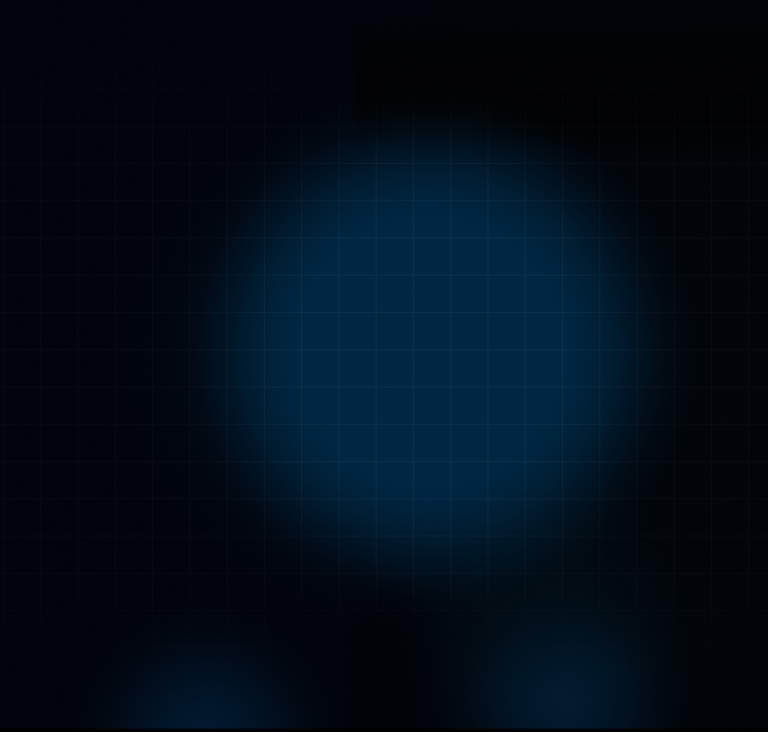
Give the GLSL for this background, as a Shadertoy shader.

```glsl
// A night-blue backdrop: one large soft disc of light, two smaller glows
// rising from the bottom edge, and a faint square grid over everything.
// Glows are smoothstep falloffs; the grid is a repeated line distance.

// Soft disc: 1 inside the inner radius, 0 beyond the outer one.
float glow(vec2 p, vec2 center, float inner, float outer) {
    return 1.0 - smoothstep(inner, outer, length(p - center));
}

// Antialiased lines of a square grid.
float gridLines(vec2 p, float cell, vec2 origin, float width) {
    vec2 d = abs(fract((p - origin) / cell + 0.5) - 0.5) * cell;
    float aa = 0.7 / iResolution.y;
    vec2 line = 1.0 - smoothstep(width * 0.5 - aa, width * 0.5 + aa, d);
    return max(line.x, line.y);
}

float hash(vec2 p) {
    return fract(sin(dot(p, vec2(12.99, 78.23))) * 43758.5);
}

void mainImage(out vec4 fragColor, in vec2 fragCoord) {
    // Height runs 0..1; x keeps the same scale and spans 0..1.049.
    vec2 p = fragCoord / iResolution.y;
    p.x *= 1.049 * iResolution.y / iResolution.x;

    // Base: near black, bluer to the left and along the top edge.
    vec3 color = mix(vec3(0.004, 0.014, 0.044), vec3(0.006, 0.016, 0.034),
                     smoothstep(0.2, 1.0, p.x));

    // Dark block above the disc, with a crisp left side.
    float shade = smoothstep(0.478, 0.490, p.x)
                * smoothstep(0.78, 0.83, p.y)
                * (1.0 - smoothstep(0.91, 0.985, p.y));
    color = mix(color, vec3(0.006, 0.008, 0.014), 0.9 * shade);

    // Wide dim halo, stronger at the sides than above.
    float halo = glow(p * vec2(0.88, 1.0), vec2(0.515, 0.51), 0.20, 0.41);
    color += vec3(0.0, 0.018, 0.026) * halo * (1.0 - shade);

    // Large disc.
    float disc = glow(p, vec2(0.587, 0.52), 0.175, 0.365);
    color = mix(color, vec3(0.0, 0.149, 0.252), disc);

    // Lower glows: left, right, and a dim spread around the right one.
    float leftGlow = glow(p, vec2(0.28, -0.01), 0.0, 0.20);
    float rightGlow = glow(p, vec2(0.772, 0.03), 0.0, 0.19);
    float spread = glow(p, vec2(0.75, 0.13), 0.05, 0.25);
    color += vec3(0.0, 0.085, 0.140) * leftGlow;
    color += vec3(0.0, 0.065, 0.115) * rightGlow;
    color += vec3(0.0, 0.028, 0.036) * spread * (1.0 - disc);

    // Dark gap between the lower glows.
    float gap = (1.0 - smoothstep(0.01, 0.09, abs(p.x - 0.53)))
              * (1.0 - smoothstep(0.13, 0.22, p.y));
    color = mix(color, vec3(0.003, 0.010, 0.032), 0.75 * gap);

    // Grid, fading out at the top and bottom.
    float gridFade = smoothstep(0.05, 0.25, p.y)
                   * (1.0 - smoothstep(0.76, 0.96, p.y) * 0.85);
    float grid = gridLines(p, 0.0509, vec2(0.0557, 0.4713), 0.0014);
    color += vec3(0.045, 0.042, 0.040) * grid * gridFade * mix(0.55, 1.0, disc);

    // Thin dark bottom edge, then a little dither against banding.
    color *= smoothstep(0.003, 0.006, p.y);
    color += (hash(fragCoord) - 0.5) / 255.0;

    fragColor = vec4(max(color, 0.0), 1.0);
}
```
